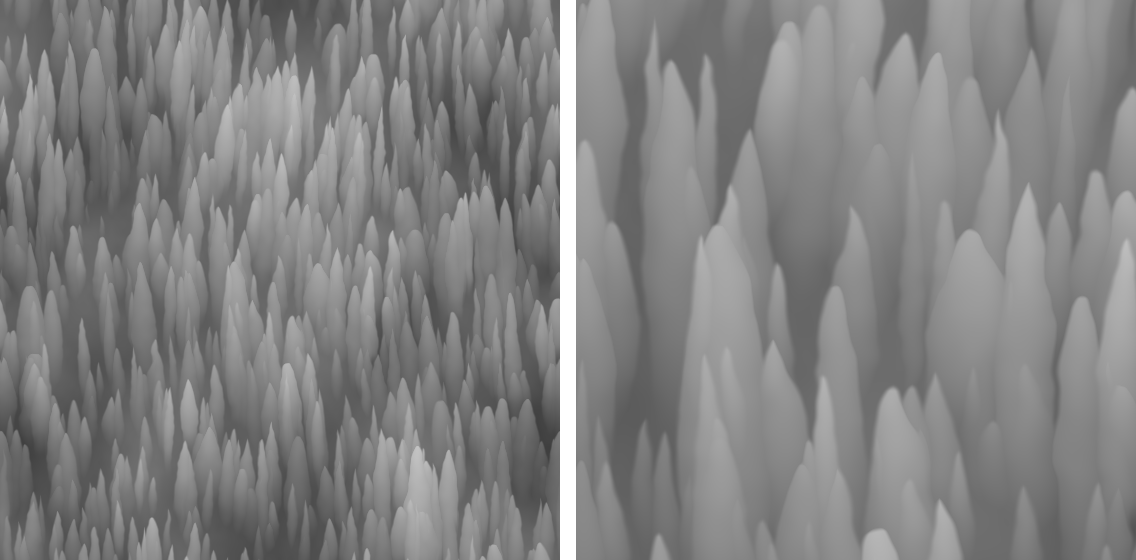
Left, the full canvas; right, a detail of the centre.
Give the GLSL for this texture, as a WebGL 2 fragment shader.

```glsl
#version 300 es
precision highp float;
// Dense grey spikes, tips up, overlapping like rock needles or down feathers.
// Each spike is a height that falls from its tip and towards its sides; the
// highest spike wins. Cells and noise wrap, so the canvas tiles.

#define LAYERS 4
#define TIP_TONE 0.552
#define TONE_SPREAD 0.13
#define CLUSTER_DEPTH 0.36
#define LENGTH_FALL 0.27
#define SIDE_FALL 0.07
#define FLOOR_TONE 0.34
#define LEAN 0.15
#define WOBBLE 0.0042
#define EDGE 0.0045
#define HAZE 0.17
#define MOTTLE 0.02

uniform vec2 u_resolution;
out vec4 outColor;

float hash(vec2 p, float salt) {
    return fract(sin(dot(p, vec2(127.1, 311.7)) + salt * 74.7) * 43758.5453);
}

// Value noise with a whole number of lattice steps per canvas
float wrapNoise(vec2 uv, vec2 steps, float salt) {
    vec2 p = uv * steps;
    vec2 cell = floor(p);
    vec2 f = p - cell;
    f = f * f * (3.0 - 2.0 * f);
    vec2 a = mod(cell, steps);
    vec2 b = mod(cell + 1.0, steps);
    return mix(mix(hash(a, salt), hash(vec2(b.x, a.y), salt), f.x),
               mix(hash(vec2(a.x, b.y), salt), hash(b, salt), f.x), f.y);
}

// Broad rise and fall shared by neighbouring spikes, about -0.5 to 0.5
float cluster(vec2 uv) {
    return 0.5 * wrapNoise(uv, vec2(6.0, 5.0), 1.0)
         + 0.5 * wrapNoise(uv, vec2(12.0, 9.0), 2.0) - 0.5;
}

// Lays one grid of spikes over the height found so far
float addSpikes(float height, vec2 uv, vec2 grid, float salt) {
    vec2 home = floor(uv * grid);
    for (int row = 0; row <= 2; row++) {
        for (int col = -2; col <= 2; col++) {
            vec2 cell = home + vec2(col, row);
            vec2 id = mod(cell, grid);
            if (hash(id, salt + 0.83) < 0.22) continue;
            vec2 tip = (cell + vec2(hash(id, salt), hash(id, salt + 0.13))) / grid;
            float size = hash(id, salt + 0.29);
            float len = mix(1.0, 2.0, hash(id, salt + 0.37)) / grid.y;
            float v = (tip.y - uv.y) / len;
            if (v <= 0.0 || v >= 1.0) continue;

            // Outline: blunt or rounded tip, full middle, narrowing foot
            float bluntness = mix(0.68, 0.36, hash(id, salt + 0.43));
            float profile = pow(min(v / 0.42, 1.0), bluntness)
                          * (1.0 - 0.35 * smoothstep(0.45, 1.0, v));
            float halfWidth = mix(0.31, 0.64, size * size) / grid.x * profile;
            float lean = LEAN * (wrapNoise(tip, vec2(5.0), 3.0) - 0.5)
                       + 0.5 * LEAN * (hash(id, salt + 0.59) - 0.5);
            float side = abs(uv.x - tip.x - lean * v * len);
            if (side >= halfWidth) continue;

            // Shading: bright tip, dark foot, rounded sides
            float u = side / halfWidth;
            float z = TIP_TONE + TONE_SPREAD * (hash(id, salt + 0.71) - 0.5)
                    + CLUSTER_DEPTH * cluster(tip)
                    - LENGTH_FALL * v - SIDE_FALL * u * u;
            float mask = smoothstep(0.0, EDGE, halfWidth - side)
                       * smoothstep(0.0, EDGE, tip.y - uv.y)
                       * smoothstep(1.0, 0.65, v);
            height = mix(height, max(height, z), mask);
        }
    }
    return height;
}

void main() {
    vec2 uv = gl_FragCoord.xy / u_resolution;

    // Slightly ragged outlines
    vec2 bent = uv;
    bent.x += WOBBLE * (wrapNoise(uv, vec2(26.0, 40.0), 4.0) - 0.5);
    bent.x += 0.4 * WOBBLE * (wrapNoise(uv, vec2(80.0, 110.0), 5.0) - 0.5);
    bent.y += 2.0 * WOBBLE * (wrapNoise(uv, vec2(60.0, 40.0), 6.0) - 0.5);

    // Spikes from broad to slender
    float tone = FLOOR_TONE + 0.5 * CLUSTER_DEPTH * cluster(uv);
    for (int i = 0; i < LAYERS; i++) {
        float k = float(i);
        vec2 grid = vec2(19.0 + 4.0 * k, 7.0 + k);
        tone = addSpikes(tone, bent, grid, 10.0 + 3.0 * k);
    }

    // Soft light patches and faint surface mottling
    tone += HAZE * (wrapNoise(uv, vec2(7.0, 5.0), 7.0) - 0.5);
    tone += MOTTLE * (wrapNoise(uv, vec2(40.0, 26.0), 8.0) - 0.5);
    tone += 0.5 * MOTTLE * (wrapNoise(uv, vec2(100.0, 70.0), 9.0) - 0.5);

    outColor = vec4(vec3(clamp(tone, 0.0, 1.0)), 1.0);
}
```
